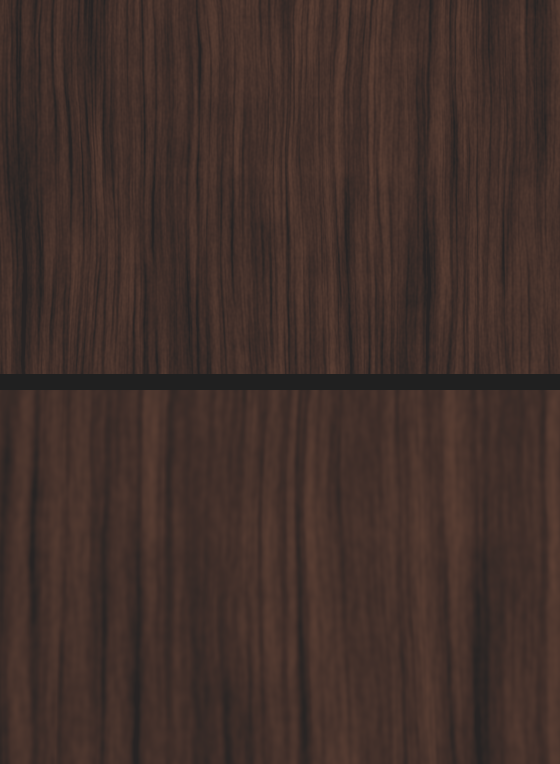
Top: the whole. Bottom: its middle third, enlarged.
Reproduce this texture procedurally as a WebGL 2 fragment shader.

```glsl
#version 300 es
precision highp float;
// Dark walnut veneer with upright wavering grain lines, dusky bands and fine fibres.

uniform vec2 u_resolution;
out vec4 fragColor;

const vec3 DARK_WOOD  = vec3(0.152, 0.139, 0.137);
const vec3 MID_WOOD   = vec3(0.247, 0.180, 0.160);
const vec3 LIGHT_WOOD = vec3(0.352, 0.245, 0.202);

vec2 hash2(vec2 p) {
    vec3 q = fract(p.xyx * vec3(0.1031, 0.1030, 0.0973));
    q += dot(q, q.yzx + 33.33);
    return fract((q.xx + q.yz) * q.zy);
}

vec2 gradientAt(vec2 cell) {
    float angle = 6.28318 * hash2(cell).x;
    return vec2(cos(angle), sin(angle));
}

// Gradient noise, roughly -0.7 to 0.7.
float gradientNoise(vec2 p) {
    vec2 i = floor(p);
    vec2 f = p - i;
    vec2 u = f * f * f * (f * (f * 6.0 - 15.0) + 10.0);
    float a = dot(gradientAt(i), f);
    float b = dot(gradientAt(i + vec2(1, 0)), f - vec2(1, 0));
    float c = dot(gradientAt(i + vec2(0, 1)), f - vec2(0, 1));
    float d = dot(gradientAt(i + vec2(1, 1)), f - vec2(1, 1));
    return mix(mix(a, b, u.x), mix(c, d, u.x), u.y);
}

// Noise stretched by separate frequencies across and along the grain.
float streaks(vec2 p, float across, float along, float seed) {
    return gradientNoise(p * vec2(across, along) + seed * vec2(17.3, 9.7));
}

// Bends the straight grain sideways.
vec2 bendGrain(vec2 p) {
    float sway = 0.034 * streaks(p, 3.0, 1.3, 1.0)
               + 0.011 * streaks(p, 9.0, 3.1, 2.0)
               + 0.0025 * streaks(p, 24.0, 11.0, 3.0);
    return vec2(p.x + sway, p.y);
}

// Jittered dark lines: a thin core with a soft shadow on one side.
float grainLines(vec2 p, float density, float width, float pixel, float seed) {
    float x = p.x * density;
    float cell = floor(x);
    float core = max(width, 0.6 * pixel * density);
    float shade = 0.0;
    for (int k = -1; k <= 1; k++) {
        float id = cell + float(k);
        vec2 rnd = hash2(vec2(id, seed));
        float drift = 0.35 * gradientNoise(vec2(id * 3.7 + 0.5, p.y * 2.3 + seed));
        float fade = gradientNoise(vec2(id * 5.3 + 0.4, p.y * 3.1 + seed * 2.7));
        float strength = rnd.y * smoothstep(-0.35, 0.35, fade + 0.1);
        float d = x - (id + 0.5 + 0.6 * (rnd.x - 0.5) + drift);
        float line = exp(-d * d / (core * core)) * width / core;
        float shadow = d > 0.0 ? exp(-d * d / 0.10) : exp(-d * d / (core * core));
        shade = max(shade, strength * (0.72 * line + 0.28 * shadow));
    }
    return shade;
}

// Broad dusky bands running the full height.
float duskyBands(vec2 p) {
    float field = streaks(p, 6.5, 0.55, 4.0) + 0.4 * streaks(p, 17.0, 0.9, 5.0);
    return smoothstep(0.08, 0.48, field);
}

vec3 woodColor(float tone) {
    float t = clamp(tone, 0.0, 1.0);
    vec3 lower = mix(DARK_WOOD, MID_WOOD, min(t * 2.0, 1.0));
    return mix(lower, LIGHT_WOOD, max(t * 2.0 - 1.0, 0.0));
}

void main() {
    vec2 p = gl_FragCoord.xy / u_resolution.y;
    float pixel = 1.0 / u_resolution.y;
    vec2 grain = bendGrain(p);

    // Slow variation of tone
    float tone = 0.69;
    tone -= 0.27 * duskyBands(grain);
    tone += 0.22 * streaks(grain, 3.3, 0.7, 6.0);
    tone += 0.34 * streaks(grain, 21.0, 1.4, 7.0);
    tone += 0.32 * streaks(grain, 58.0, 3.2, 8.0);

    // Dark grain lines
    tone -= 0.52 * grainLines(grain, 27.0, 0.10, pixel, 11.0);
    tone -= 0.46 * grainLines(grain, 58.0, 0.17, pixel, 23.0);
    tone -= 0.20 * grainLines(grain, 104.0, 0.24, pixel, 37.0);

    // Faint cross figure and short fibres
    tone += 0.10 * streaks(p, 8.0, 13.0, 9.0);
    tone += 0.17 * streaks(grain, 165.0, 34.0, 10.0);
    tone += 0.10 * streaks(grain, 150.0, 110.0, 12.0);

    fragColor = vec4(woodColor(tone), 1.0);
}
```
